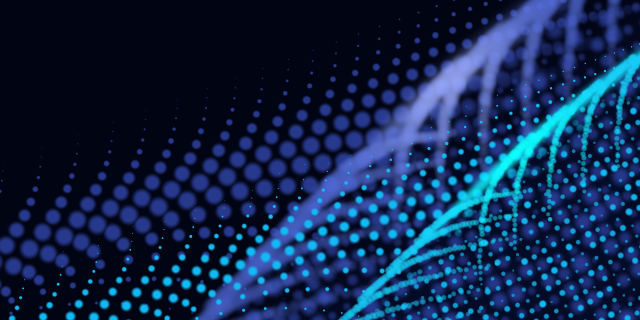
Reproduce this background procedurally as a Shadertoy shader.

```glsl
// Two folded sheets of glowing dots, a blurred blue one behind a sharp cyan one.
// Each sheet has a curved dot field, a bright diagonal ridge made of beaded
// strands that peel away from it, and scattered dots on the far side.
// Lengths are in canvas heights; the cyan sheet is a smaller, shifted copy.

const vec3 NIGHT = vec3(0.003, 0.014, 0.07);
const vec3 HAZE = vec3(0.02, 0.055, 0.19);
const vec3 BLUE_DOT = vec3(0.18, 0.26, 0.64);
const vec3 BLUE_STRAND = vec3(0.30, 0.40, 0.83);
const vec3 BLUE_PEAK = vec3(0.62, 0.68, 1.0);
const vec3 CYAN_DOT = vec3(0.07, 0.73, 0.96);
const vec3 CYAN_STRAND = vec3(0.09, 0.80, 0.97);
const vec3 CYAN_PEAK = vec3(0.05, 1.0, 1.0);

const vec2 CYAN_SHIFT = vec2(0.508, -0.066);
const float CYAN_SCALE = 0.8;
const vec2 PEAK = vec2(1.39, 0.73);   // brightest place on the ridge
const float BEND = 1.2;               // sideways curl of field columns
const float FIELD_RADIUS = 0.027;
const float STRAND_RADIUS = 0.023;
const int LOWER_STRANDS = 7;
const int UPPER_STRANDS = 6;
const int STRAND_DOTS = 38;

float hash(vec2 p) {
    return fract(sin(dot(p, vec2(127.1, 311.7))) * 43758.5453);
}

float disc(vec2 offset, float radius, float softness) {
    float edge = max(radius * softness, 0.8 / iResolution.y);
    return 1.0 - smoothstep(radius - edge, radius + edge, length(offset));
}

// Point on the diagonal fold
vec2 ridge(float x) {
    float bulge = 0.035 - 0.17 * (x - 1.1) * (x - 1.1);
    return vec2(x, 0.023 + 0.96 * (x - 0.651) + bulge);
}

// Signed distance from the fold: positive at the lower right
float foldSide(vec2 p) {
    return (ridge(p.x).y - p.y) * 0.72;
}

// Curved columns hanging from a slanted top edge
float columnTop(float x) { return 0.49 + 0.36 * x; }

float columnStretch(float x) {
    float s = max(x - 0.39, 0.0) / 0.86;
    return 1.0 + 0.45 * s * s;
}

float dotField(vec2 p, float size, float softness) {
    float x = p.x;
    float drop = 0.0;
    for (int i = 0; i < 8; i++) {
        drop = max(columnTop(x) - p.y, 0.0) / columnStretch(x);
        x = p.x + BEND * drop * drop;
    }
    float row = floor((sqrt(0.000676 + 0.006 * drop) - 0.026) / 0.003 + 0.5);
    float column = floor(-20.0 * log(max(1.0 - (x - 0.13) / 2.34, 0.05)) + 0.5);
    float sum = 0.0;
    for (int a = -1; a <= 1; a++)
    for (int b = -1; b <= 1; b++) {
        float n = row + float(b);
        float top = 0.13 + 2.34 * (1.0 - exp(-0.05 * (column + float(a))));
        float stretch = columnStretch(top);
        float d = 0.026 * n + 0.0015 * n * n;
        vec2 center = vec2(top - BEND * d * d, columnTop(top) - d * stretch);
        float swell = n - max(9.0 - 4.0 * (stretch - 1.0), 6.5);
        swell /= swell < 0.0 ? 4.6 : 4.0;
        float radius = FIELD_RADIUS * size * exp(-swell * swell);
        if (n >= 0.0) sum = max(sum, disc(p - center, radius, softness));
    }
    return sum;
}

// Wavy, rotated lattice beyond the fold
float farDots(vec2 p, float cell, float size, float softness) {
    vec2 q = mat2(0.88, -0.47, 0.47, 0.88) * p / cell;
    vec2 base = floor(q);
    float sum = 0.0;
    for (int a = -1; a <= 1; a++)
    for (int b = -1; b <= 1; b++) {
        vec2 id = base + vec2(a, b);
        vec2 wave = 0.3 * sin(id.yx * vec2(0.5, 0.37));
        float jitter = hash(id);
        vec2 center = id + 0.5 + wave + 0.25 * (jitter - 0.5);
        float radius = size * (0.12 + 0.25 * jitter);
        sum = max(sum, disc(q - center, radius, softness) * (0.5 + 0.5 * jitter));
    }
    return sum * smoothstep(0.0, 0.14, foldSide(p));
}

// Strands follow the fold, then veer right (lower) or hang down (upper)
float strands(vec2 p, float size, float softness, float strength) {
    float away = (foldSide(p) - 0.012) / (size * (0.012 + 0.022 * smoothstep(0.8, 1.4, p.x)));
    float sum = 0.9 * exp(-away * away) * smoothstep(0.75, 1.3, p.x);
    for (int k = 0; k < LOWER_STRANDS + UPPER_STRANDS; k++) {
        bool lower = k < LOWER_STRANDS;
        float j = float(lower ? k - 2 : k - LOWER_STRANDS);
        float x = lower ? 0.682 + 0.112 * j : 1.242 + 0.134 * j;
        vec2 start = ridge(lower ? x - 0.13 : x + 0.2);
        vec2 turn = lower ? ridge(x + 0.04) : ridge(x) - vec2(0.008, 0.012);
        vec2 end = lower ? vec2(1.27 + 0.036 * j, 0.208 + 0.094 * j) : ridge(x) - vec2(0.0, 0.38);
        for (int m = 0; m < STRAND_DOTS; m++) {
            float t = float(m) / float(STRAND_DOTS - 1);
            float u = 1.0 - t;
            vec2 center = turn + (start - turn) * u * u * mix(1.0, u, 0.5)
                        + (end - turn) * t * t * mix(1.0, t, 0.5);
            center += 0.008 * (hash(vec2(k, m)) - 0.5);
            float radius = STRAND_RADIUS * size * mix(1.0, 0.5, t * t);
            sum += disc(p - center, radius, softness) * mix(0.65, 0.35, t);
        }
    }
    return 1.0 - exp(-sum * strength);
}

void mainImage(out vec4 fragColor, in vec2 fragCoord) {
    vec2 p = fragCoord / iResolution.y;
    vec2 c = (p - CYAN_SHIFT) / CYAN_SCALE;
    vec3 color = mix(NIGHT, HAZE, 0.7 * smoothstep(-0.05, 0.5, foldSide(p)));

    // Blurred blue sheet
    float blueField = dotField(p, 1.0, 0.4) * (1.0 - smoothstep(0.0, 0.25, foldSide(p)));
    color = mix(color, BLUE_DOT, 0.85 * blueField);
    color = mix(color, BLUE_DOT, 0.85 * farDots(p, 0.055, 1.3, 0.7));
    float bluePeak = exp(-14.0 * dot(p - PEAK, p - PEAK));
    color = mix(color, mix(BLUE_STRAND, BLUE_PEAK, bluePeak), 0.92 * strands(p, 1.0, 0.7, 1.2));

    // Sharp cyan sheet
    float nearSide = 1.0 - smoothstep(0.0, 0.15, foldSide(c));
    color = mix(color, CYAN_DOT, nearSide * dotField(c, 0.68, 0.45));
    color = mix(color, CYAN_DOT, farDots(c, 0.045, 0.8, 0.4));
    float cyanPeak = exp(-9.0 * dot(c - PEAK, c - PEAK));
    color = mix(color, mix(CYAN_STRAND, CYAN_PEAK, cyanPeak), strands(c, 0.62, 0.45, 2.0));

    fragColor = vec4(color, 1.0);
}
```
